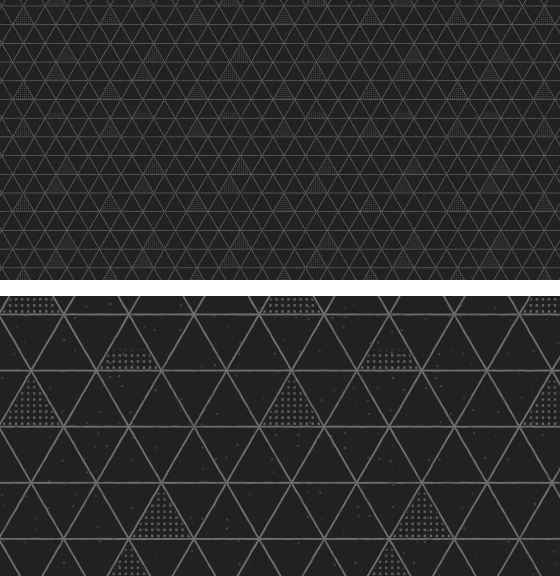
Top, the full canvas; bottom, a detail of the centre.
A Shadertoy shader for this pattern:

```glsl
// Charcoal sheet ruled with a fine grey grid of triangles, some of them dotted.
// Three families of parallel lines form the grid; a ten-row cycle places the
// dotted triangles, and gradient noise wears the lines. Unit: canvas height.

#define SIDE 0.0775
#define ROW_H 0.0668
#define ANCHOR vec2(1.0138, 0.5779)
#define LINE_WIDTH 0.0022
#define DOT_PITCH 0.0072
#define DOT_SIZE 0.0029
#define SPECK_CELL 0.0140
#define SPECK_SIZE 0.0024
#define WEAR 0.45
#define GROUND vec3(0.128)
#define INK vec3(0.43)

// Sideways place (in sides, of a span of four) and filled height, per row.
const float DOTTED_PLACE[10] = float[](1.5, 0.0, 0.0, 2.0, 1.5, 0.0, 1.5, 0.0, 0.0, 2.0);
const float DOTTED_FILL[10] = float[](0.85, 0.85, 0.0, 0.85, 0.85, 0.85, 0.35, 0.85, 0.0, 0.85);

vec2 hash2(vec2 cell) {
    vec3 h = fract(cell.xyx * vec3(0.1031, 0.1030, 0.0973));
    h += dot(h, h.yzx + 33.33);
    return fract((h.xx + h.yz) * h.zy);
}

float gradientNoise(vec2 p) {
    vec2 i = floor(p), f = fract(p);
    vec2 w = f * f * f * (f * (f * 6.0 - 15.0) + 10.0);
    vec2 e = vec2(0.0, 1.0);
    float a = dot(hash2(i) * 2.0 - 1.0, f);
    float b = dot(hash2(i + e.yx) * 2.0 - 1.0, f - e.yx);
    float c = dot(hash2(i + e) * 2.0 - 1.0, f - e);
    float d = dot(hash2(i + e.yy) * 2.0 - 1.0, f - e.yy);
    return mix(mix(a, b, w.x), mix(c, d, w.x), w.y);
}

// Share of a pixel covered by a stripe whose middle lies at distance d.
float stripe(float d, float width, float pixel) {
    float hi = min(d + 0.5 * pixel, 0.5 * width);
    float lo = max(d - 0.5 * pixel, -0.5 * width);
    return max(hi - lo, 0.0) / pixel;
}

float square(vec2 d, float size, float pixel) {
    return stripe(abs(d.x), size, pixel) * stripe(abs(d.y), size, pixel);
}

float toNearestLine(float phase) {
    return abs(fract(phase + 0.5) - 0.5);
}

float triangleGrid(vec2 p, float pixel) {
    float across = p.x / SIDE, up = p.y / ROW_H;
    float slantGap = 1.0 / length(vec2(1.0 / SIDE, 0.5 / ROW_H));
    float level = stripe(toNearestLine(up) * ROW_H, LINE_WIDTH, pixel);
    float rising = stripe(toNearestLine(across - 0.5 * up) * slantGap, LINE_WIDTH, pixel);
    float falling = stripe(toNearestLine(across + 0.5 * up) * slantGap, LINE_WIDTH, pixel);
    return max(level, max(rising, falling));
}

float dottedTriangles(vec2 p, float pixel) {
    float row = floor(p.y / ROW_H);
    float height = fract(p.y / ROW_H);
    int kind = int(mod(6.0 - row, 10.0));
    float x = (mod(p.x / SIDE - DOTTED_PLACE[kind] + 2.0, 4.0) - 2.0) * SIDE;

    // Soft-edged mask, then a square lattice of dots that thins upward.
    float room = 0.5 * SIDE * (1.0 - height) - 0.003 - abs(x);
    float mask = smoothstep(-0.5 * pixel, 0.5 * pixel, room);
    mask *= 1.0 - smoothstep(-0.06, 0.06, height - DOTTED_FILL[kind]);
    vec2 lattice = vec2(x, height * ROW_H) / DOT_PITCH;
    vec2 d = (fract(lattice) - 0.5) * DOT_PITCH;
    return square(d, DOT_SIZE, pixel) * mask * mix(1.0, 0.65, height);
}

float specks(vec2 p, float pixel) {
    vec2 cell = floor(p / SPECK_CELL) + 200.0;
    vec2 spot = mix(vec2(0.3), vec2(0.7), hash2(cell));
    vec2 chance = hash2(cell + 71.0);
    vec2 d = (fract(p / SPECK_CELL) - spot) * SPECK_CELL;
    return square(d, SPECK_SIZE, pixel) * step(0.68, chance.x) * chance.y;
}

void mainImage(out vec4 fragColor, in vec2 fragCoord) {
    float pixel = 1.0 / iResolution.y;
    vec2 p = fragCoord * pixel - ANCHOR;

    // Slight waver and uneven inking of the lines.
    vec2 grain = p + 8.0;
    vec2 waver = 0.0005 * vec2(gradientNoise(grain * 90.0), gradientNoise(grain * 90.0 + 37.0));
    float inking = 1.0 + WEAR * gradientNoise(grain * 130.0) + 0.2 * gradientNoise(grain * 9.0);

    float ink = triangleGrid(p + waver, pixel) * inking;
    ink = max(ink, 0.9 * dottedTriangles(p, pixel));
    ink = max(ink, 0.55 * specks(p, pixel));
    fragColor = vec4(mix(GROUND, INK, clamp(ink, 0.0, 1.0)), 1.0);
}
```
